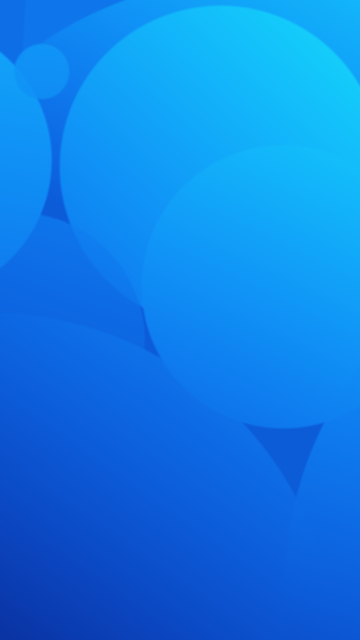
Write a Shadertoy shader that draws this background.

```glsl
// Blue scale driven by a single brightness value
vec3 blueRamp(float tone) {
    float shade = clamp((0.8 - tone) / 0.62, 0.0, 1.2);
    return vec3(0.025 + 0.065 * tone, tone, 0.98 - 0.38 * pow(shade, 3.1));
}

// Softly antialiased coverage of a disc
float discMask(vec2 p, vec2 center, float radius) {
    float soft = max(0.005, 1.0 / iResolution.x);
    return 1.0 - smoothstep(-soft, soft, length(p - center) - radius);
}

// Blends a disc whose brightness varies linearly around its center
void addDisc(inout float tone, vec2 p, vec2 center, float radius,
             float centerTone, vec2 slope, float alpha) {
    float fill = centerTone + dot(p - center, slope);
    tone = mix(tone, fill, alpha * discMask(p, center, radius));
}

void mainImage(out vec4 fragColor, in vec2 fragCoord) {
    vec2 p = fragCoord / iResolution.x;

    // Backdrop with a faint upright edge
    float tone = 0.43 + 0.03 * discMask(p, vec2(1.065, 1.65), 1.0);

    // Large rear disc, kept from fading too dark
    float rearTone = max(0.38 + dot(p - vec2(0.579, 1.037), vec2(0.19, 0.34)), 0.355);
    tone = mix(tone, rearTone, discMask(p, vec2(0.706, 0.794), 1.047));

    // Upper disc and the translucent one at its lower left
    addDisc(tone, p, vec2(0.613, 1.315), 0.447, 0.65, vec2(0.23, 0.25), 1.0);
    addDisc(tone, p, vec2(0.046, 0.831), 0.3565, 0.39, vec2(0.1, 0.27), 0.75);

    // Left disc and small bubble
    addDisc(tone, p, vec2(-0.243, 1.333), 0.3866, 0.55, vec2(0.05, 0.24), 1.0);
    addDisc(tone, p, vec2(0.116, 1.579), 0.0764, 0.58, vec2(0.0, 0.2), 0.85);

    // Foreground: lower left, middle, lower right
    addDisc(tone, p, vec2(-0.033, -0.059), 0.969, 0.165, vec2(0.17, 0.245), 0.93);
    addDisc(tone, p, vec2(0.787, 0.981), 0.3935, 0.6, vec2(0.16, 0.33), 1.0);
    addDisc(tone, p, vec2(1.81, 0.146), 1.0185, 0.46, vec2(0.1, 0.28), 0.9);

    fragColor = vec4(blueRamp(tone), 1.0);
}
```
